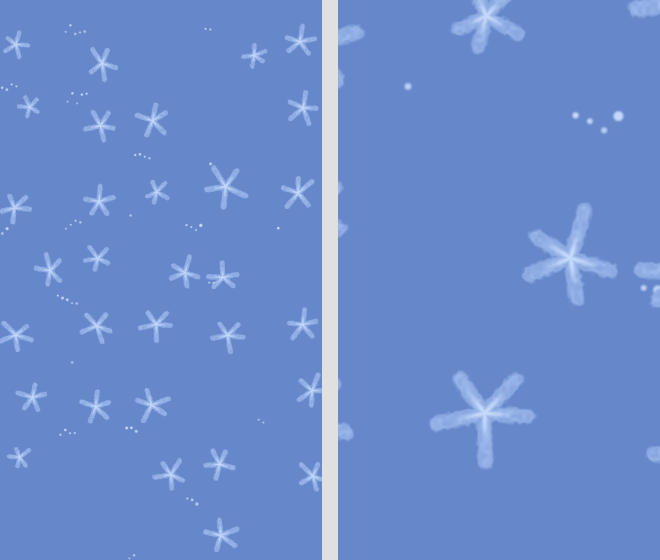
Left, the full canvas; right, a detail of the centre.
Reproduce this pattern procedurally as a WebGL 2 fragment shader.

```glsl
#version 300 es
precision highp float;

uniform vec2 u_resolution;
out vec4 fragColor;

const float TAU = 6.2831853;
const vec3 SKY = vec3(0.40, 0.53, 0.79);
const vec3 CHALK = vec3(0.60, 0.715, 0.92);
const vec3 GLOW = vec3(0.82, 0.89, 1.0);
const vec3 DOT = vec3(0.78, 0.86, 0.99);

float hash(vec2 p) {
    vec3 q = fract(vec3(p.xyx) * 0.1031);
    q += dot(q, q.yzx + 33.33);
    return fract((q.x + q.y) * q.z);
}

vec2 hash2(vec2 p) {
    return vec2(hash(p + 17.3), hash(p + 71.9));
}

float noise(vec2 p) {
    vec2 i = floor(p), f = fract(p);
    f = f * f * (3.0 - 2.0 * f);
    float low = mix(hash(i), hash(i + vec2(1, 0)), f.x);
    float high = mix(hash(i + vec2(0, 1)), hash(i + vec2(1, 1)), f.x);
    return mix(low, high, f.y);
}

float segment(vec2 p, vec2 end) {
    float t = clamp(dot(p, end) / dot(end, end), 0.0, 1.0);
    return length(p - end * t);
}

float fill(float d, float softness) {
    return 1.0 - smoothstep(-softness, softness, d);
}

// Five uneven chalk arms: x is the body, y the bright core
vec2 star(vec2 p, vec2 seed, float radius, float grain, float softness) {
    float width = 0.0026 + 0.065 * radius;
    float turn = hash(seed + 5.1) * TAU;
    vec2 cover = vec2(0.0);
    for (int i = 0; i < 5; i++) {
        vec2 rnd = hash2(seed + float(i) * 3.7);
        float angle = turn + (float(i) + 0.4 * (rnd.x - 0.5)) * TAU / 5.0;
        vec2 arm = vec2(cos(angle), sin(angle)) * radius * mix(0.82, 1.08, rnd.y);
        float body = fill(segment(p, arm) - width + 0.0022 * grain, softness);
        float core = fill(segment(p, arm * 0.6) - 0.3 * width, 1.3 * softness);
        cover = max(cover, vec2(body, core));
    }
    cover.y *= 1.0 - smoothstep(0.05, 0.75, length(p) / radius);
    return cover;
}

// A loose handful of one to five small dots
float dots(vec2 p, vec2 seed, float softness) {
    float count = 1.0 + floor(5.0 * pow(hash(seed + 2.7), 1.4));
    float cover = 0.0;
    for (float i = 0.0; i < count; i++) {
        vec2 rnd = hash2(seed + i * 7.3);
        float slot = i - 0.5 * (count - 1.0);
        vec2 place = vec2(slot * 0.0085, (rnd.x - 0.5) * 0.019);
        float size = mix(0.0016, 0.0030, rnd.y * rnd.y);
        cover = max(cover, fill(length(p - place) - size, softness) * mix(0.7, 1.0, rnd.x));
    }
    return cover;
}

void main() {
    vec2 p = gl_FragCoord.xy / u_resolution.y;
    float softness = max(0.0013, 0.8 / u_resolution.y);
    float grain = noise(p * 420.0) - 0.5;
    const float CELL = 0.12;

    vec2 starCover = vec2(0.0);
    float dotCover = 0.0;
    vec2 home = floor(p / CELL);

    // Scatter stars and dots over jittered cells
    for (int y = -1; y <= 1; y++) {
        for (int x = -1; x <= 1; x++) {
            vec2 cell = home + vec2(x, y);
            vec2 seed = cell + 40.0;
            vec2 spot = (cell + 0.5 + 0.6 * (hash2(seed) - 0.5)) * CELL;
            if (hash(seed + 9.4) < 0.68) {
                float pick = hash(seed + 23.8);
                float radius = 0.018 + 0.010 * smoothstep(0.0, 0.3, pick)
                             + 0.010 * smoothstep(0.8, 1.0, pick);
                starCover = max(starCover, star(p - spot, seed, radius, grain, softness));
            }
            if (hash(seed + 61.2) < 0.5) {
                vec2 corner = (cell + 1.0 + 0.3 * (hash2(seed + 31.0) - 0.5)) * CELL;
                dotCover = max(dotCover, dots(p - corner, seed + 50.0, softness));
            }
        }
    }

    // Layer chalk, glowing cores and dots on the sky
    float chalky = 0.85 + 0.4 * grain;
    vec3 color = mix(SKY, CHALK, starCover.x * chalky);
    color = mix(color, GLOW, starCover.y * 0.9);
    color = mix(color, DOT, dotCover * (1.0 - starCover.x));
    fragColor = vec4(color, 1.0);
}
```
